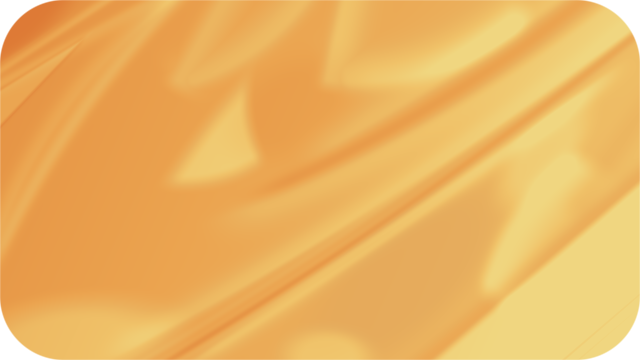
Reproduce this background procedurally as a WebGL 1 fragment shader.

```glsl
precision highp float;
// Draped amber silk on a rounded card: a diagonal warm gradient is the base tone,
// then bowed ridges, soft patches and fine threads raise or lower that tone.
// The final tone is looked up in a five-stop colour ramp.
uniform vec2 u_resolution;

const vec3 EMBER = vec3(0.87, 0.48, 0.21);
const vec3 ORANGE = vec3(0.90, 0.58, 0.27);
const vec3 APRICOT = vec3(0.92, 0.64, 0.31);
const vec3 AMBER = vec3(0.92, 0.69, 0.36);
const vec3 HONEY = vec3(0.94, 0.76, 0.41);
const vec3 STRAW = vec3(0.94, 0.84, 0.50);
const vec3 DUSK = vec3(0.88, 0.66, 0.37);
const vec3 PAPER = vec3(1.0);
const float CORNER_RADIUS = 0.178;
const vec3 BASE_SLOPE = vec3(0.40, -0.18, 0.12); // x, y, offset
const float THREAD_FREQ = 230.0;

// Signed offset from a bowed line, positive on the left of a to b.
float bow(vec2 p, vec2 a, vec2 b, float bend) {
  vec2 chord = b - a;
  float len = length(chord);
  vec2 dir = chord / len;
  float u = dot(p - a, dir) / len;
  return dot(p - a, vec2(-dir.y, dir.x)) - 4.0 * bend * u * (1.0 - u);
}

// Bell profile with its own width on each side.
float glow(float d, float right, float left) {
  float t = d / (d < 0.0 ? right : left);
  return exp(-t * t);
}

float side(float d, float soft) {
  return smoothstep(-soft, soft, d);
}

// Bowed fold that fades at both ends.
float ridge(vec2 p, vec2 a, vec2 b, float bend, float right, float left) {
  float u = dot(p - a, b - a) / dot(b - a, b - a);
  float fade = smoothstep(-0.05, 0.1, u) * (1.0 - smoothstep(0.9, 1.05, u));
  return fade * glow(bow(p, a, b, bend), right, left);
}

// Soft rotated ellipse.
float patchGlow(vec2 p, vec2 center, float angle, vec2 radii) {
  vec2 q = p - center;
  float c = cos(angle), s = sin(angle);
  q = vec2(c * q.x + s * q.y, c * q.y - s * q.x) / radii;
  return 1.0 - smoothstep(0.45, 1.2, length(q));
}

// Folds, spear and streaks on the left.
float leftFolds(vec2 p) {
  float t = -0.3 * patchGlow(p, vec2(0.0, 1.0), 0.6, vec2(0.32, 0.18));
  t += 0.42 * ridge(p, vec2(-0.03, 0.24), vec2(0.55, 1.06), 0.05, 0.02, 0.025);
  t += 0.25 * ridge(p, vec2(-0.03, 0.30), vec2(0.52, 1.04), 0.07, 0.014, 0.03);
  t += 0.35 * ridge(p, vec2(-0.05, 0.77), vec2(0.36, 1.04), 0.0, 0.010, 0.014);
  t += 0.30 * ridge(p, vec2(-0.05, 0.74), vec2(0.50, 1.04), 0.0, 0.025, 0.015);
  vec2 tip = vec2(0.244, 0.902);
  float upper = bow(p, vec2(-0.05, 0.72), tip, 0.0);
  float lower = bow(p, vec2(-0.05, 0.595), tip, 0.0);
  float inside = side(-upper, 0.008) * side(lower, 0.008);
  float rim = max(glow(upper, 0.005, 0.005), glow(lower, 0.005, 0.005));
  t += 0.28 * inside - 0.25 * rim * (1.0 - smoothstep(0.22, 0.25, p.x));
  return t + 0.5 * patchGlow(p, vec2(0.19, 0.05), 0.12, vec2(0.32, 0.13));
}

// Wedge, cup and leaf of light along the upper middle.
float upperFolds(vec2 p) {
  float wedge = max(ridge(p, vec2(0.48, 0.75), vec2(0.65, 1.05), 0.0, 0.06, 0.03),
                    ridge(p, vec2(0.49, 0.76), vec2(0.88, 1.05), -0.045, 0.03, 0.07));
  float cup = max(ridge(p, vec2(0.905, 0.75), vec2(0.98, 1.08), 0.0, 0.07, 0.025),
                  ridge(p, vec2(0.91, 0.78), vec2(1.47, 0.96), -0.06, 0.035, 0.08));
  float leaf = side(-bow(p, vec2(0.46, 0.48), vec2(0.70, 0.79), 0.01), 0.035)
             * side(bow(p, vec2(0.46, 0.49), vec2(0.75, 0.57), -0.03), 0.03)
             * side(bow(p, vec2(0.73, 0.55), vec2(0.69, 0.79), 0.02), 0.025);
  float hollow = patchGlow(p, vec2(0.82, 0.70), 0.6, vec2(0.22, 0.14));
  return 0.38 * wedge + 0.42 * cup + 0.6 * leaf - 0.14 * hollow;
}

// Two long diagonal pleats across the middle.
float diagonalPleats(vec2 p) {
  float t = -0.30 * ridge(p, vec2(0.70, 0.45), vec2(1.75, 1.11), -0.05, 0.025, 0.025);
  t += 0.22 * ridge(p, vec2(0.85, 0.56), vec2(1.70, 1.12), -0.02, 0.02, 0.05);
  t += 0.27 * ridge(p, vec2(0.60, 0.38), vec2(1.85, 1.10), -0.065, 0.06, 0.025);
  t += 0.32 * ridge(p, vec2(0.33, 0.02), vec2(1.88, 1.02), -0.04, 0.014, 0.045);
  t += 0.36 * ridge(p, vec2(0.50, -0.03), vec2(1.72, 0.81), -0.01, 0.03, 0.014);
  vec2 a = vec2(0.38, -0.05), b = vec2(1.90, 1.01);
  float d = bow(p, a, b, -0.035);
  t -= 0.30 * ridge(p, a, b, -0.035, 0.012, 0.012);
  return t + 0.09 * sin(d * THREAD_FREQ) * glow(d, 0.04, 0.04) * (1.0 - smoothstep(0.9, 1.5, p.x));
}

// Bright folds and fanned threads at the lower right.
float lowerRightFolds(vec2 p) {
  float t = 0.35 * patchGlow(p, vec2(0.91, 0.01), 0.0, vec2(0.14, 0.09));
  t += 0.38 * ridge(p, vec2(1.35, 0.17), vec2(1.62, 0.57), 0.045, 0.09, 0.03);
  t += 0.26 * patchGlow(p, vec2(1.51, 0.57), 0.85, vec2(0.20, 0.08));
  t -= 0.12 * ridge(p, vec2(1.58, 0.40), vec2(1.88, 0.82), 0.0, 0.04, 0.04);
  float d = bow(p, vec2(1.13, -0.05), vec2(1.84, 0.56), 0.0);
  t += 0.34 * side(-d - 0.015, 0.015) - 0.26 * glow(d, 0.012, 0.03);
  float fan = bow(p, vec2(1.50, -0.02), vec2(1.82, 0.255), 0.0);
  return t - 0.20 * pow(0.5 + 0.5 * cos(fan * THREAD_FREQ), 3.0) * glow(fan + 0.03, 0.05, 0.03);
}

vec3 ramp(float t) {
  vec3 c = mix(EMBER, ORANGE, smoothstep(-0.3, 0.0, t));
  c = mix(c, APRICOT, clamp(t * 4.0, 0.0, 1.0));
  c = mix(c, AMBER, clamp(t * 4.0 - 1.0, 0.0, 1.0));
  c = mix(c, HONEY, clamp(t * 4.0 - 2.0, 0.0, 1.0));
  return mix(c, STRAW, clamp(t * 4.0 - 3.0, 0.0, 1.0));
}

void main() {
  vec2 p = gl_FragCoord.xy / u_resolution.y;
  float tone = dot(BASE_SLOPE, vec3(p, 1.0));
  float dusk = patchGlow(p, vec2(1.13, 0.23), 0.72, vec2(0.40, 0.17));
  tone += leftFolds(p) + upperFolds(p) + diagonalPleats(p) + lowerRightFolds(p) - 0.08 * dusk;
  vec3 color = mix(ramp(tone), DUSK, 0.5 * dusk * (1.0 - smoothstep(0.5, 0.8, tone)));

  // Rounded card corners.
  vec2 halfSize = 0.5 * u_resolution / u_resolution.y;
  vec2 q = abs(p - halfSize) - halfSize + CORNER_RADIUS;
  float edge = length(max(q, 0.0)) - CORNER_RADIUS;
  float pixel = 1.0 / u_resolution.y;
  gl_FragColor = vec4(mix(color, PAPER, smoothstep(-pixel, pixel, edge)), 1.0);
}
```
